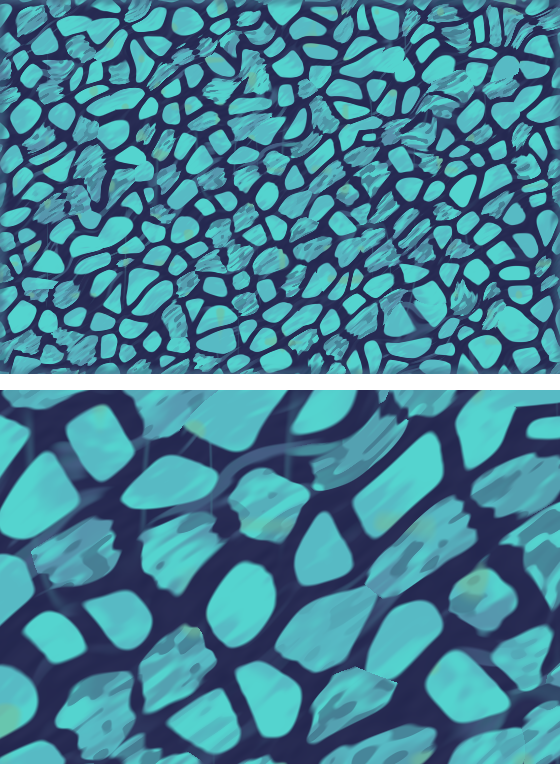
Top, the full canvas; bottom, a detail of the centre.
Give the GLSL for this pattern, as a Shadertoy shader.

```glsl
const vec3 NAVY   = vec3(0.15, 0.165, 0.32);
const vec3 SLATE  = vec3(0.25, 0.44, 0.53);
const vec3 TEAL   = vec3(0.33, 0.61, 0.68);
const vec3 SKY    = vec3(0.34, 0.73, 0.77);
const vec3 AQUA   = vec3(0.33, 0.83, 0.81);
const vec3 VIOLET = vec3(0.36, 0.42, 0.62);
const vec3 OLIVE  = vec3(0.46, 0.74, 0.60);

const float CELLS_PER_HEIGHT = 14.0;
const float GRAIN_ANGLE = 0.62;

float hash(vec2 p) {
    return fract(sin(dot(p, vec2(127.1, 311.7))) * 43758.55);
}

vec2 hash2(vec2 p) {
    return vec2(hash(p), hash(p + 41.3));
}

float noise(vec2 p) {
    vec2 i = floor(p), f = fract(p);
    f = f * f * (3.0 - 2.0 * f);
    float low = mix(hash(i), hash(i + vec2(1, 0)), f.x);
    float high = mix(hash(i + vec2(0, 1)), hash(i + vec2(1, 1)), f.x);
    return mix(low, high, f.y);
}

vec2 rotate(vec2 p, float angle) {
    float c = cos(angle), s = sin(angle);
    return vec2(c * p.x + s * p.y, c * p.y - s * p.x);
}

// Brushed noise, drawn out along x
float streaks(vec2 p) {
    return 0.6 * noise(p * vec2(1.3, 4.5)) + 0.4 * noise(p * vec2(2.5, 9.0) + 17.0);
}

vec2 seedOf(vec2 id) {
    return id + 0.5 + 0.78 * (hash2(id) - 0.5);
}

vec2 nearestCell(vec2 p) {
    vec2 base = floor(p), best = base;
    float bestDist = 9.0;
    for (int y = -1; y <= 1; y++)
    for (int x = -1; x <= 1; x++) {
        vec2 id = base + vec2(x, y);
        float d = distance(p, seedOf(id));
        if (d < bestDist) { bestDist = d; best = id; }
    }
    return best;
}

// Smooth distance to the cell walls; a few walls are left out to join cells
float wallDistance(vec2 p, vec2 home, float sharpness) {
    vec2 a = seedOf(home);
    float sum = 0.0001;
    for (int y = -2; y <= 2; y++)
    for (int x = -2; x <= 2; x++) {
        vec2 offset = vec2(x, y), other = home + offset;
        bool joined = hash(home + other + 17.3 * abs(offset)) < 0.06;
        if ((x == 0 && y == 0) || joined) continue;
        vec2 b = seedOf(other);
        sum += exp(-sharpness * dot(0.5 * (a + b) - p, normalize(b - a)));
    }
    return -log(sum) / sharpness;
}

// Frayed strip along the canvas border
float borderFray(vec2 uv, float aspect, float tear) {
    vec2 gap = min(uv, vec2(aspect, 1.0) - uv);
    return 1.0 - smoothstep(0.0, 0.025, min(gap.x, gap.y) + 0.03 * (tear - 0.5));
}

void mainImage(out vec4 fragColor, in vec2 fragCoord) {
    vec2 uv = fragCoord / iResolution.y;
    float aspect = iResolution.x / iResolution.y;

    // Warped space, stretched along the grain
    vec2 q = uv * CELLS_PER_HEIGHT;
    vec2 warp = vec2(noise(q * 0.8), noise(q * 0.8 + 53.0)) - 0.5;
    vec2 p = rotate(q + 0.65 * warp, GRAIN_ANGLE) * vec2(0.87, 1.15);
    float brush = streaks(p + 0.5 * warp);
    float hatch = noise(p * vec2(4.0, 10.0) + 91.0);

    // Pebbles, some of them torn by the brush
    vec2 home = nearestCell(p);
    float torn = smoothstep(0.58, 0.75, hash(home + 5.7));
    float inset = mix(0.09, 0.15, hash(home + 23.1));
    float depth = wallDistance(p, home, 15.0) - inset;
    depth += torn * (0.36 * (brush - 0.5) + 0.03) + 0.015 * (hatch - 0.5);
    float pebble = smoothstep(-0.026, 0.026, depth);

    // Dark ground with wisps and thin upright scratches
    float patchy = smoothstep(0.5, 0.75, noise(q * 0.6 + 31.0));
    float wisp = smoothstep(0.58, 0.76, brush) * (0.25 + 0.75 * patchy);
    float ridge = abs(noise(q * vec2(1.4, 0.25) + 7.0) - 0.5);
    float scratch = (1.0 - smoothstep(0.0, 0.035, ridge)) * patchy;
    vec3 ground = NAVY + 0.025 * (hatch - 0.5);
    ground = mix(ground, mix(SLATE, VIOLET, hatch * 0.6), 0.75 * wisp);
    ground = mix(ground, SLATE, 0.5 * scratch);

    // Flat bright fill, streaked on the torn pebbles
    float tone = 0.5 * noise(p * 1.3 + 12.0) + 0.3 * hatch + 0.2 * hash(home + 3.3);
    vec3 fill = mix(AQUA, SKY, smoothstep(0.38, 0.62, tone));
    float shade = torn * smoothstep(0.35, 0.65, streaks(p * 1.4 + 60.0));
    fill = mix(fill, mix(TEAL, VIOLET, 0.35 * patchy), 0.9 * shade);
    fill = mix(fill, SLATE, 0.7 * torn * smoothstep(0.6, 0.72, hatch));
    fill = mix(fill, OLIVE, 0.6 * smoothstep(0.84, 0.95, noise(q * 1.7 + 77.0)));

    vec3 color = mix(ground, fill, pebble);
    vec3 frayColor = mix(SLATE, VIOLET, 0.4 * hatch) + 0.25 * (brush - 0.5);
    color = mix(color, frayColor, 0.6 * borderFray(uv, aspect, brush));
    fragColor = vec4(color, 1.0);
}
```
